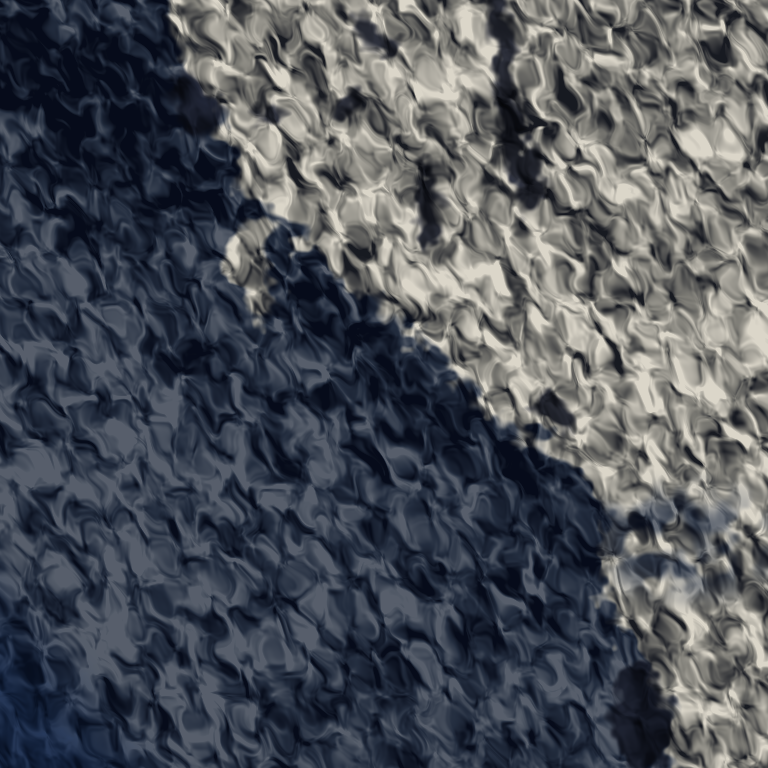
Reproduce this texture procedurally as a Shadertoy shader.

```glsl
// Rough speckled stone, split by a ragged diagonal shadow edge.
// Warped value noise forms small leaning flakes, lit in relief; distance
// functions place the sunlit zone, and short capsules carve the dark crevices.

#define GRAIN 58.0      // flakes across the canvas
#define LEAN 0.28       // slant of the flakes
#define WARP 1.25       // curl of the flakes
#define RELIEF 0.55     // strength of the side light
#define RAGGED 0.036    // roughness of the shadow edge
#define EDGE_SOFT 0.008 // half width of the shadow edge
#define SUN_TONE 0.60   // mean tone in sunlight
#define SHADE_TONE 0.53 // mean tone in shadow

float hash(vec2 p) {
    return fract(sin(dot(p, vec2(127.1, 311.7))) * 43758.5453);
}

float noise(vec2 p) {
    vec2 i = floor(p), f = fract(p);
    f = f * f * (3.0 - 2.0 * f);
    return mix(mix(hash(i), hash(i + vec2(1, 0)), f.x),
               mix(hash(i + vec2(0, 1)), hash(i + vec2(1, 1)), f.x), f.y);
}

// Height of the flaky surface
float flakes(vec2 p) {
    vec2 q = vec2(p.x + LEAN * p.y, 0.72 * p.y) * GRAIN;
    q += WARP * (vec2(noise(q * 0.8), noise(q * 0.8 + 17.3)) - 0.5);
    q += 0.5 * WARP * (vec2(noise(q * 1.5 + 5.1), noise(q * 1.5 + 31.7)) - 0.5);
    return 0.60 * noise(q) + 0.28 * noise(q * 1.9 + 9.0) + 0.12 * noise(q * 3.7);
}

float capsule(vec2 p, vec2 a, vec2 b) {
    vec2 d = b - a;
    return length(p - a - d * clamp(dot(p - a, d) / dot(d, d), 0.0, 1.0));
}

// Soft elliptical patch, 1 at its centre
float patchAt(vec2 p, vec2 centre, vec2 radius) {
    return 1.0 - smoothstep(0.35, 1.0, length((p - centre) / radius));
}

// Signed distance, positive in sunlight
float sunZone(vec2 p) {
    float leftEdge = 0.308 - 0.10 * smoothstep(0.80, 0.99, p.y);
    float ridge = (p.y - 0.68 + 0.85 * (p.x - 0.40)) * 0.76;
    float sun = min(p.x - leftEdge, ridge);
    float lowerEdge = 0.785 + 0.085 * smoothstep(0.24, 0.06, p.y);
    sun = max(sun, min(p.x - lowerEdge, 0.33 - p.y));
    return max(sun, 0.024 - capsule(p, vec2(0.335, 0.605), vec2(0.33, 0.69)));
}

// Dark clefts and pits in the sunlit face
float crevices(vec2 p) {
    const vec4 ends[9] = vec4[9](
        vec4(0.650, 0.99, 0.652, 0.86), vec4(0.655, 0.86, 0.690, 0.74),
        vec4(0.555, 0.77, 0.562, 0.69), vec4(0.350, 0.86, 0.355, 0.85),
        vec4(0.450, 0.87, 0.452, 0.86), vec4(0.465, 0.97, 0.505, 0.935),
        vec4(0.715, 0.48, 0.730, 0.45), vec4(0.245, 0.88, 0.265, 0.85),
        vec4(0.830, 0.10, 0.840, 0.04));
    const float radii[9] = float[9](0.011, 0.017, 0.013, 0.011, 0.010,
                                    0.010, 0.017, 0.026, 0.034);
    float dark = 0.0;
    for (int i = 0; i < 9; i++) {
        float d = capsule(p, ends[i].xy, ends[i].zw) - radii[i];
        dark = max(dark, 1.0 - smoothstep(-0.006, 0.008, d));
    }
    return dark;
}

vec3 ramp(vec3 low, vec3 middle, vec3 high, float t) {
    return t < 0.5 ? mix(low, middle, 2.0 * t) : mix(middle, high, 2.0 * t - 1.0);
}

void mainImage(out vec4 fragColor, in vec2 fragCoord) {
    vec2 p = fragCoord / iResolution.xy;

    // Flake tone with light from the upper right
    float h = flakes(p);
    float slope = h - flakes(p + vec2(0.003, 0.004));
    float clumps = noise(p * 19.0 + 3.0) + 0.6 * noise(p * 36.0 + 11.0) - 0.8;
    float tone = 1.3 * (h - 0.5) + RELIEF * slope + 0.21 * clumps;

    // Ragged shadow border and the half-shaded hollow at right
    vec2 jitter = vec2(noise(p * 34.0), noise(p * 34.0 + 40.0)) - 0.5;
    jitter += 0.6 * (vec2(noise(p * 90.0), noise(p * 90.0 + 60.0)) - 0.5);
    float sun = smoothstep(-EDGE_SOFT, EDGE_SOFT, sunZone(p + RAGGED * jitter));
    float hollow = patchAt(p, vec2(0.89, 0.295), vec2(0.17, 0.10));
    float gaps = noise(p * 34.0 + 8.0) + 0.5 * noise(p * 70.0);
    sun *= 1.0 - 0.9 * hollow * smoothstep(0.40, 0.90, gaps);

    // Shadow side: black top left, paler lower left, navy below the ridge
    float shade = SHADE_TONE + 1.35 * tone;
    shade -= 0.20 * patchAt(p, vec2(0.04, 0.95), vec2(0.34, 0.36));
    shade += 0.13 * patchAt(p, vec2(0.10, 0.25), vec2(0.38, 0.42));
    shade -= 0.20 * (1.0 - smoothstep(0.02, 0.12, abs(p.y - 0.63 + 0.85 * (p.x - 0.40))));
    vec3 shadow = ramp(vec3(0.025, 0.045, 0.10), vec3(0.14, 0.18, 0.25),
                       vec3(0.34, 0.37, 0.42), clamp(shade, 0.0, 1.0));
    float corner = 1.0 - smoothstep(0.08, 0.26, p.x + 0.85 * p.y);
    shadow = mix(shadow, vec3(0.045, 0.11, 0.23) * (0.7 + 0.6 * shade), 0.7 * corner);

    // Sunlit side: warm grey, duller at upper right
    float bright = SUN_TONE + 1.2 * tone;
    bright -= 0.15 * smoothstep(0.60, 0.72, p.x) * smoothstep(0.62, 0.88, p.y);
    vec3 lit = ramp(vec3(0.09, 0.10, 0.13), vec3(0.49, 0.485, 0.46),
                    vec3(0.86, 0.84, 0.79), clamp(bright, 0.0, 1.0));

    vec3 color = mix(shadow, lit, sun);
    float cleft = crevices(p + 0.024 * jitter);
    color = mix(color, vec3(0.05, 0.06, 0.095) * (0.6 + bright), 0.88 * cleft);
    fragColor = vec4(color, 1.0);
}
```
